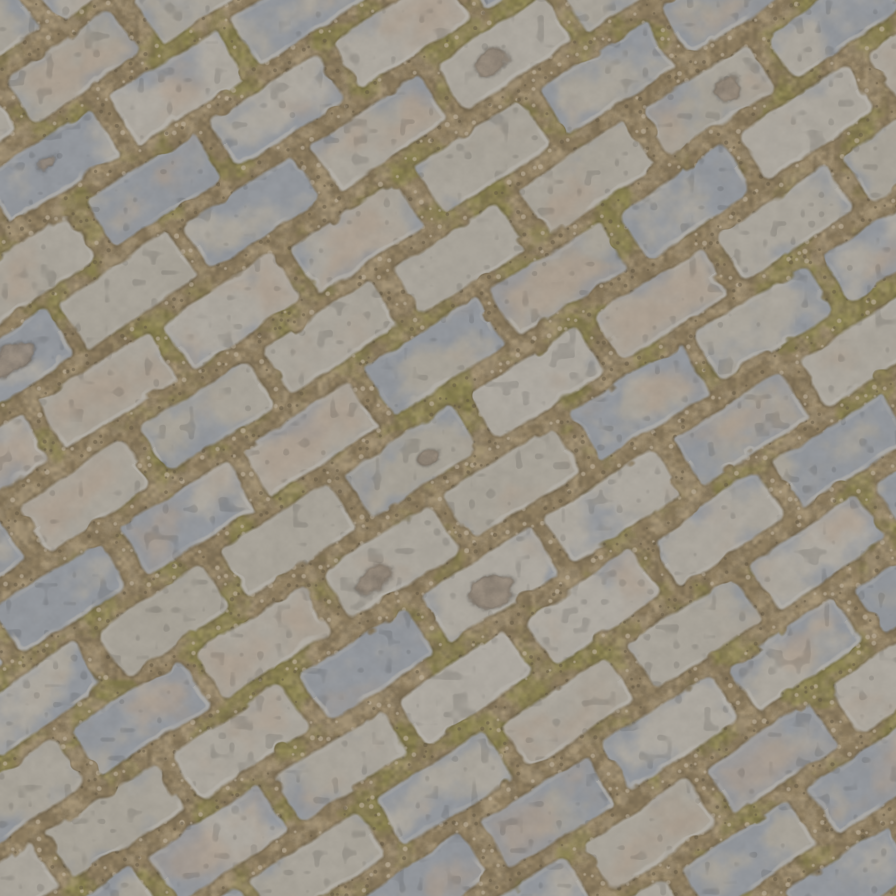
A three.js fragment shader for this texture:

```glsl
varying vec2 vUv;

const float ANGLE = 0.564;                      // direction of the courses
const vec2 CENTRE = vec2(0.4857, 0.599);        // centre of one brick
const vec2 PITCH = vec2(0.1648, 0.0821);        // brick plus joint
const vec2 HALF_SIZE = vec2(0.0715, 0.0308);
const vec2 SIZE_VARIATION = vec2(0.008, 0.004);
const float SHIFT = 0.005;
const float TILT = 0.07;
const float CORNER = 0.008;
const float WOBBLE = 0.008;
const float SOFTNESS = 0.0022;
const float PIT_SHARE = 0.09;

const vec3 BEIGE = vec3(0.635, 0.615, 0.570);
const vec3 PALE = vec3(0.680, 0.662, 0.630);
const vec3 BLUE = vec3(0.555, 0.575, 0.605);
const vec3 WARM = vec3(0.670, 0.605, 0.540);
const vec3 RIM = vec3(0.720, 0.705, 0.675);
const vec3 PIT = vec3(0.520, 0.470, 0.415);
const vec3 SOIL = vec3(0.525, 0.465, 0.360);
const vec3 SAND = vec3(0.605, 0.545, 0.440);
const vec3 MOSS = vec3(0.500, 0.490, 0.260);
const vec3 PEBBLE = vec3(0.730, 0.680, 0.600);

float hash(vec2 p) {
  return fract(sin(dot(p, vec2(127.1, 311.7))) * 43758.5453);
}

float noise(vec2 p) {
  vec2 i = floor(p), f = fract(p);
  f = f * f * (3.0 - 2.0 * f);
  return mix(mix(hash(i), hash(i + vec2(1.0, 0.0)), f.x),
             mix(hash(i + vec2(0.0, 1.0)), hash(i + 1.0), f.x), f.y);
}

float fbm(vec2 p) {
  float sum = 0.0, gain = 0.533;
  for (int i = 0; i < 4; i++) {
    sum += gain * noise(p);
    p = p * 2.03 + 19.7;
    gain *= 0.5;
  }
  return sum;
}

vec2 rotate(vec2 p, float a) {
  float c = cos(a), s = sin(a);
  return vec2(c * p.x + s * p.y, c * p.y - s * p.x);
}

float roundedBox(vec2 p, vec2 halfSize, float radius) {
  vec2 q = abs(p) - halfSize + radius;
  return length(max(q, 0.0)) + min(max(q.x, q.y), 0.0) - radius;
}

// One small stone in some of the cells of a fine grid
float pebbles(vec2 p, float density, float share) {
  vec2 cell = floor(p * density);
  vec2 centre = 0.3 + 0.4 * vec2(hash(cell + 3.1), hash(cell + 8.7));
  float radius = mix(0.14, 0.30, hash(cell + 5.3));
  float dist = length(fract(p * density) - centre) - radius;
  return step(hash(cell), share) * (1.0 - smoothstep(-0.12, 0.12, dist));
}

vec3 jointColour(vec2 p, float d) {
  vec3 colour = mix(SOIL, SAND, smoothstep(0.3, 0.75, fbm(p * 75.0)));
  float moss = smoothstep(0.50, 0.72, fbm(p * 22.0 + 41.0));
  colour = mix(colour, MOSS, 0.65 * moss * (0.5 + 0.5 * noise(p * 130.0)));
  colour *= 0.91 + 0.18 * noise(p * 210.0);
  colour = mix(colour, PEBBLE, 0.65 * pebbles(p, 105.0, 0.17));
  colour = mix(colour, SOIL * 0.72, 0.5 * pebbles(p + 0.37, 125.0, 0.13));
  return colour * mix(0.90, 1.0, smoothstep(0.0, 0.005, d));
}

vec3 brickColour(vec2 p, vec2 local, vec2 id, float d) {
  float tone = hash(id + 21.3);
  vec2 seed = id * 7.3;
  vec3 colour = mix(BEIGE, PALE, 0.6 * hash(id + 33.1) + 0.5 * fbm(p * 16.0 + seed));

  // Blue stains gather towards the edges, warm ones in the middle
  float edge = smoothstep(-0.022, -0.002, d);
  float blue = fbm(p * 19.0 + seed + 9.0) + 0.65 * (tone - 0.5) + 0.12 * edge;
  colour = mix(colour, BLUE, 0.85 * smoothstep(0.48, 0.82, blue));
  float warm = fbm(p * 15.0 - seed) + 0.35 * (hash(id + 47.9) - 0.5);
  colour = mix(colour, WARM, 0.6 * smoothstep(0.52, 0.78, warm) * (1.0 - 0.6 * edge));

  // Grain, dark specks and worn pale rim
  colour *= 0.965 + 0.07 * fbm(p * 110.0);
  colour *= 1.0 - 0.10 * smoothstep(0.73, 0.90, noise(p * 95.0 + seed));
  float rim = smoothstep(-0.006, -0.003, d) * smoothstep(0.35, 0.70, noise(p * 32.0 + seed));
  colour = mix(colour, RIM, rim * mix(0.25, 0.60, step(local.y, 0.0)));

  // Broken hollow on a few bricks
  vec2 spot = local - (vec2(hash(id + 2.7), hash(id + 6.1)) - 0.5) * vec2(0.06, 0.018);
  float hollow = length(spot / vec2(0.027, 0.018)) - 0.55 - 0.75 * fbm(p * 55.0);
  hollow += 1.0 - smoothstep(-0.4, 0.4, hash(id + 12.9) * 0.6);
  float pitted = step(hash(id + 61.7), PIT_SHARE);
  float inside = 1.0 - smoothstep(-0.12, 0.08, hollow);
  vec3 broken = PIT * (0.86 + 0.36 * fbm(p * 90.0));
  colour = mix(colour, broken, 0.75 * pitted * inside);
  return colour * (1.0 - 0.13 * pitted * exp(-60.0 * hollow * hollow));
}

void main() {
  // Running bond: every other course moves by half a brick
  vec2 wobble = vec2(fbm(vUv * 38.0), fbm(vUv * 38.0 + 73.0)) - 0.5;
  vec2 grid = rotate(vUv - CENTRE + WOBBLE * wobble, ANGLE) / PITCH;
  float course = floor(grid.y + 0.5);
  grid.x += 0.5 * mod(course, 2.0);
  vec2 id = vec2(floor(grid.x + 0.5), course);

  // Each brick is laid a little differently
  vec2 vary = vec2(hash(id + 1.3), hash(id + 4.9)) - 0.5;
  vec2 local = (grid - id) * PITCH - SHIFT * vary;
  local = rotate(local, TILT * (hash(id + 15.7) - 0.3));
  vec2 halfSize = HALF_SIZE + SIZE_VARIATION * 0.5 * vary.yx;
  float d = roundedBox(local, halfSize, CORNER * (0.4 + hash(id + 27.1)));
  d += 0.005 * smoothstep(0.68, 0.95, noise(vUv * 48.0 + 31.0));

  float brick = 1.0 - smoothstep(-SOFTNESS, SOFTNESS, d);
  vec3 colour = mix(jointColour(vUv, d), brickColour(vUv, local, id, d), brick);
  gl_FragColor = vec4(colour, 1.0);
}
```
